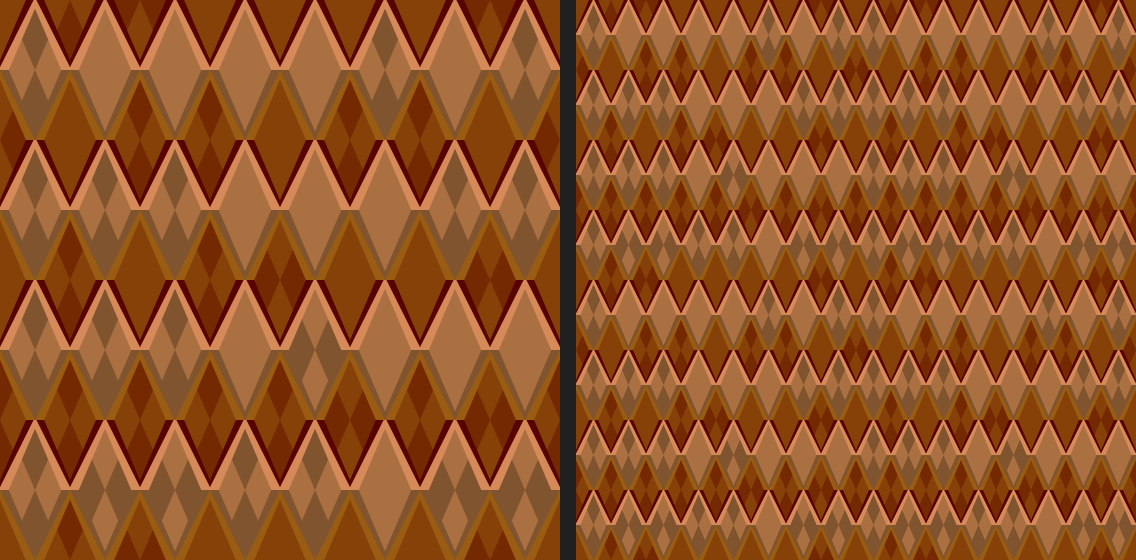
Left: one tile. Right: repeated 2 by 2.
This pattern is drawn by a Shadertoy shader. Its source:

```glsl
const vec2 REPEATS = vec2(8.0, 4.0);         // diamonds across and down
const vec2 LIGHT_INNER = vec2(0.75, 0.875);  // inner half size, cell half = 1
const vec2 DARK_INNER = vec2(0.74, 0.86);
const float LIGHT_OVERLAP = 0.04;            // upper light rim over the dark tips
const float LIGHT_QUARTERED = 0.41;          // share of diamonds with a motif
const float DARK_QUARTERED = 0.46;
const float UPRIGHT_SHARE = 0.6;             // motifs with top and bottom tinted

const vec3 LIGHT_FILL = vec3(0.67, 0.44, 0.26);
const vec3 LIGHT_RIM = vec3(0.84, 0.54, 0.35);
const vec3 LIGHT_SHADE = vec3(0.50, 0.33, 0.18);
const vec3 DARK_FILL = vec3(0.525, 0.255, 0.03);
const vec3 DARK_MOTIF = vec3(0.46, 0.16, 0.0);
const vec3 DARK_RIM = vec3(0.60, 0.36, 0.07);
const vec3 DARK_SHADE = vec3(0.34, 0.01, 0.0);

// Integer hash of a wrapped cell, two values in 0..1
vec2 hashCell(vec2 cell, uint seed) {
    uvec2 v = uvec2(mod(cell, REPEATS)) + uvec2(seed, seed * 7u);
    v = v * 1664525u + 1013904223u;
    v.x += v.y * 1664525u;
    v.y += v.x * 1664525u;
    v ^= v >> 16u;
    v.x += v.y * 1664525u;
    v.y += v.x * 1664525u;
    v ^= v >> 16u;
    return vec2(v & 65535u) / 65536.0;
}

// Coverage of a region that is negative inside, smoothed over one pixel
float cover(float d, float pixel) {
    return clamp(0.5 - d / pixel, 0.0, 1.0);
}

// Two-tone rim around a fill whose opposite quarters may be tinted
vec3 diamondColor(vec2 q, vec2 px, vec2 inner, vec2 rnd, float quartered,
                  vec3 fill, vec3 motif, vec3 rimTop, vec3 rimBottom) {
    vec2 a = abs(q) / inner;
    float pixel = length(px / inner);
    float side = rnd.y < UPRIGHT_SHARE ? a.x - a.y : a.y - a.x;
    float tint = step(rnd.x, quartered) * cover(side, pixel);
    vec3 rim = mix(rimTop, rimBottom, cover(q.y, px.y));
    return mix(rim, mix(fill, motif, tint), cover(a.x + a.y - 1.0, pixel));
}

void mainImage(out vec4 fragColor, in vec2 fragCoord) {
    vec2 p = fragCoord / iResolution.xy * REPEATS;
    vec2 px = 2.0 * REPEATS / iResolution.xy;

    // Interlocking lattices, offset by half a cell
    vec2 lightQ = 2.0 * fract(p) - 1.0;
    vec2 darkQ = 2.0 * fract(p + 0.5) - 1.0;
    vec3 light = diamondColor(lightQ, px, LIGHT_INNER, hashCell(floor(p), 11u),
        LIGHT_QUARTERED, LIGHT_FILL, LIGHT_SHADE, LIGHT_RIM, LIGHT_SHADE);
    vec3 dark = diamondColor(darkQ, px, DARK_INNER, hashCell(floor(p + 0.5), 47u),
        DARK_QUARTERED, DARK_FILL, DARK_MOTIF, DARK_RIM, DARK_SHADE);

    // Light diamonds lie on top, slightly enlarged in their upper half
    float edge = 1.0 + LIGHT_OVERLAP * cover(-lightQ.y, px.y);
    float d = abs(lightQ.x) + abs(lightQ.y) - edge;
    fragColor = vec4(mix(dark, light, cover(d, length(px))), 1.0);
}
```
